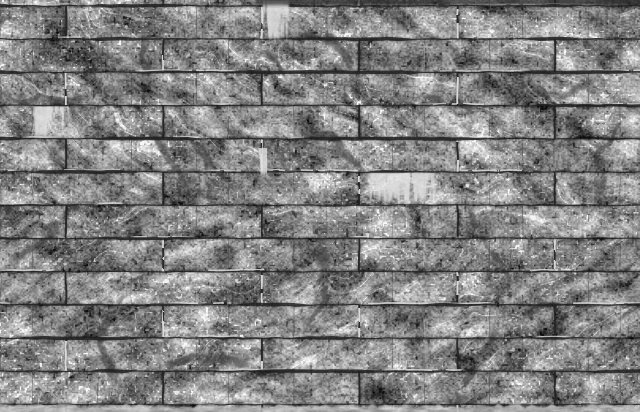
This texture is drawn by a WebGL 2 fragment shader. Its source:

```glsl
#version 300 es
precision highp float;
// Weathered grey marble wall in running bond: twelve courses, every third joint deep.
// Veins are warped noise turned per slab; stains, vines and mortar are layered on top.
// All lengths are in course heights.

uniform vec2 u_resolution;
out vec4 fragColor;

const float COURSES = 12.4;       // courses over the canvas height
const float TILE_WIDTH = 1.965;
const float GROUND = 0.225;       // height of the debris strip
const float SOOT = 0.13;
const float LIME = 0.88;
const float STONE = 0.55;

float hash(vec2 p) {
  return fract(sin(dot(p, vec2(127.1, 311.7))) * 43758.5453);
}

float noise(vec2 p) {
  vec2 i = floor(p), f = fract(p);
  f = f * f * (3.0 - 2.0 * f);
  return mix(mix(hash(i), hash(i + vec2(1, 0)), f.x),
             mix(hash(i + vec2(0, 1)), hash(i + vec2(1, 1)), f.x), f.y);
}

float fbm(vec2 p) {
  float sum = 0.0, amp = 0.516;
  for (int i = 0; i < 5; i++) {
    sum += amp * noise(p);
    p = p * 2.03 + 17.3;
    amp *= 0.5;
  }
  return sum;
}

vec2 turn(vec2 p, float a) {
  float c = cos(a), s = sin(a);
  return vec2(c * p.x + s * p.y, c * p.y - s * p.x);
}

// Antialiased coverage of a line of half width w at distance d
float stroke(float d, float w, float px) {
  return clamp((w - abs(d)) / px + 0.5, 0.0, 1.0);
}

// Marble tone: stretched streaks, cloudy mottling and sparse pale veins
float marble(vec2 p, float angle, float seed) {
  vec2 q = turn(p, angle) + seed * 40.0;
  q += 0.7 * (vec2(noise(q * 1.3), noise(q * 1.3 + 9.0)) - 0.5);
  float streak = fbm(q * vec2(0.9, 3.2));
  float cloud = fbm(p * 1.8 + seed * 23.0);
  float ridge = 1.0 - abs(2.0 * fbm(q * vec2(0.5, 1.7) + 31.0) - 1.0);
  float vein = pow(ridge, 22.0) * smoothstep(0.45, 0.75, noise(q * 0.8 + 5.0));
  return STONE + 0.62 * (streak - 0.5) + 0.6 * (cloud - 0.5) + 0.25 * vein;
}

// Lime running down from the point "top"
float limeRun(vec2 p, vec2 top, float halfWidth, float len) {
  float drop = (top.y - p.y) / len;
  float side = 1.0 - smoothstep(0.75, 1.0, abs(p.x - top.x) / halfWidth);
  float threads = noise(vec2(p.x * 8.0, p.y * 0.7)) + 0.4 * noise(p * vec2(19.0, 3.0));
  float run = smoothstep(0.25, 0.8, threads + 0.3 - 0.65 * drop);
  return run * side * smoothstep(0.0, 0.06, drop) * (1.0 - smoothstep(0.8, 1.05, drop));
}

// Dark traces of climbing plants: bent strokes jittered over a coarse grid
float vines(vec2 p) {
  float wiggle = 0.45 * (noise(p * 1.6) - 0.5) + 0.12 * (noise(p * 6.0) - 0.5);
  float dark = 0.0;
  for (int i = 0; i < 18; i++) {
    vec2 cell = vec2(i % 6, i / 6);
    vec2 jitter = vec2(hash(cell + 3.1), hash(cell + 8.7));
    vec2 q = turn(p - (cell + jitter) * vec2(3.2, 4.0), 3.0 * hash(cell + 5.3));
    float reach = 0.7 + 1.2 * hash(cell + 1.9);
    float d = abs(q.y + wiggle + (jitter.x - 0.5) * 0.6 * q.x * q.x);
    float ends = 1.0 - smoothstep(reach * 0.6, reach, abs(q.x));
    dark = max(dark, ends * (1.0 - smoothstep(0.05, 0.17, d)));
  }
  return dark * smoothstep(0.15, 0.5, noise(p * 2.3 + 4.0));
}

void main() {
  float px = COURSES / u_resolution.y;
  vec2 p = gl_FragCoord.xy * px - vec2(0.0, GROUND);

  // Running bond: tile, slab of three tiles, nearest joints
  float row = floor(p.y), odd = mod(row, 2.0);
  float x = p.x / TILE_WIDTH - mix(0.5, 0.01, odd);
  float joint = floor(x + 0.5), bed = floor(p.y + 0.5);
  float deep = 1.0 - step(0.5, abs(mod(joint, 3.0) - 2.0 + odd));
  vec2 tile = vec2(floor(x), row);
  vec2 slab = vec2(floor((x - 2.0 + odd) / 3.0), row);
  float dx = (x - joint) * TILE_WIDTH + 0.03 * (noise(p * 4.0) - 0.5);
  float dy = p.y - bed + 0.03 * (noise(p * 3.0) - 0.5);

  // Stone face with grain, chips and pits
  float angle = mix(0.4, -0.45, smoothstep(3.0, 7.0, row)) + 0.5 * (hash(slab) - 0.5);
  float tone = marble(p, angle, hash(slab + 2.0)) + 0.08 * (hash(tile) - 0.5);
  tone += 0.26 * (noise(p * 21.0) - 0.5) + 0.1 * (noise(p * 9.0) - 0.5);
  float worn = smoothstep(0.35, 0.7, noise(p * 0.9 + 6.0));
  tone += 0.28 * worn * smoothstep(0.76, 0.92, noise(p * 13.0 + 2.0));
  tone -= 0.2 * smoothstep(0.74, 0.92, noise(p * 11.0 + 7.0));
  tone = mix(tone, 0.25, 0.6 * vines(p));

  // Mortar: thin tile joints, deep slab joints, uneven beds with lime edges
  float salt = smoothstep(0.62, 0.78, noise(vec2(p.x * 0.9, bed * 7.3)));
  float seep = smoothstep(0.6, 0.85, noise(vec2(p.x * 0.6 + 3.0, bed * 5.1)));
  tone -= 0.14 * (1.0 - smoothstep(0.0, 0.12, min(abs(dy), abs(dx) + 0.1 * (1.0 - deep))));
  float limed = step(0.78, hash(vec2(joint, row) + 4.0)) * step(0.4, noise(p * 5.0));
  tone = mix(tone, mix(0.28, 0.75, limed), 0.55 * stroke(dx, 0.012, px));
  tone = mix(tone, mix(SOOT, LIME, limed), deep * 0.9 * stroke(dx, 0.028, px));
  tone = mix(tone, LIME, 0.8 * salt * step(0.3, noise(p * 6.0)) * stroke(dy - 0.05, 0.025, px));
  tone = mix(tone, SOOT, 0.85 * stroke(dy, 0.018 + 0.035 * seep, px));

  // Lime stains, sooty top edge and pale debris at the foot
  float lime = max(limeRun(p, vec2(12.1, 7.0), 1.15, 1.0), limeRun(p, vec2(1.55, 9.0), 0.6, 1.0));
  lime = max(lime, max(limeRun(p, vec2(8.3, 12.2), 0.45, 1.3), limeRun(p, vec2(7.9, 7.75), 0.16, 0.9)));
  tone = mix(tone, LIME, 0.85 * lime);
  float soot = smoothstep(11.95, 12.1, p.y) * smoothstep(7.5, 9.5, p.x + 2.0 * noise(p * 2.0));
  tone = mix(tone, SOOT, 0.7 * soot);
  float foot = 1.0 - smoothstep(-0.1, 0.0, p.y + 0.15 * (noise(p * 5.0) - 0.5));
  tone = mix(tone, 0.45 + 0.5 * fbm(p * vec2(3.0, 9.0)), 0.85 * foot);

  fragColor = vec4(vec3(clamp(tone, 0.05, 0.97)), 1.0);
}
```
